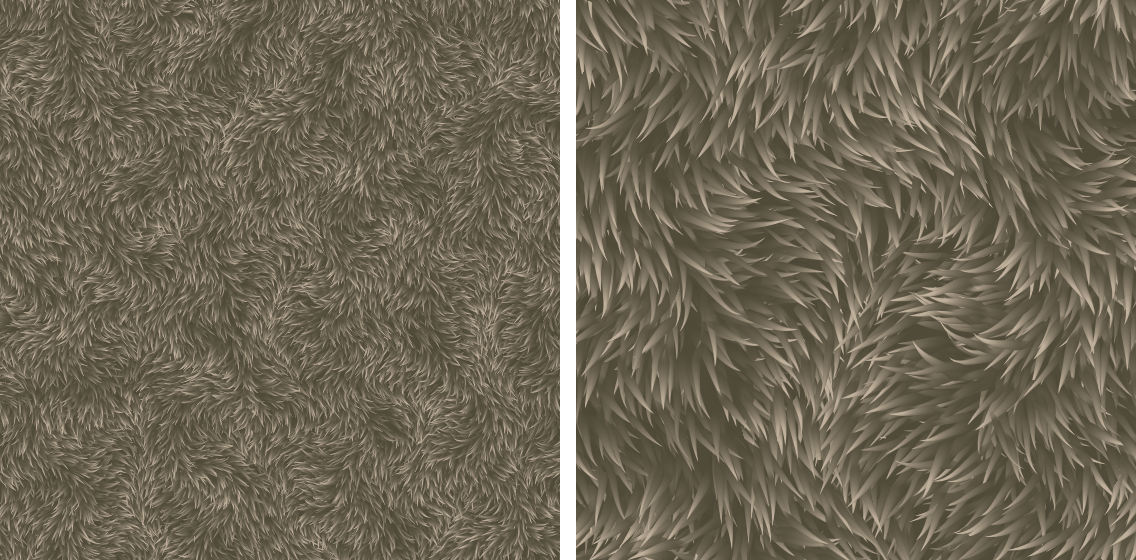
Left, the full canvas; right, a detail of the centre.
A WebGL 2 fragment shader for this texture:

```glsl
#version 300 es
precision highp float;

uniform vec2 u_resolution;
out vec4 outColor;

const int LAYERS = 12;
const float CELLS = 42.0;
const vec3 ROOT_COLOR = vec3(0.28, 0.26, 0.195);
const vec3 TIP_COLOR = vec3(0.75, 0.69, 0.61);

// Four random values per lattice cell and seed
vec4 hash4(vec2 cell, float seed) {
    vec4 v = fract(vec4(cell, seed, cell.x) * vec4(0.1031, 0.1030, 0.0973, 0.1099));
    v += dot(v, v.wzxy + 33.33);
    return fract((v.xxyz + v.yzzw) * v.zywx);
}

float gradientDot(vec2 corner, vec2 offset, float seed) {
    float angle = 6.2832 * hash4(corner, seed).x;
    return dot(vec2(cos(angle), sin(angle)), offset);
}

float gradientNoise(vec2 p, float seed) {
    vec2 i = floor(p);
    vec2 f = p - i;
    vec2 s = f * f * f * (f * (f * 6.0 - 15.0) + 10.0);
    vec2 e = vec2(1.0, 0.0);
    float low = mix(gradientDot(i, f, seed), gradientDot(i + e, f - e, seed), s.x);
    float high = mix(gradientDot(i + e.yx, f - e.yx, seed),
                     gradientDot(i + 1.0, f - 1.0, seed), s.x);
    return mix(low, high, s.y);
}

// Noise value in x, its slope in yz
vec3 noiseWithSlope(vec2 p, float scale, float seed) {
    vec2 e = vec2(0.004, 0.0);
    float here = gradientNoise(p * scale, seed);
    float right = gradientNoise((p + e) * scale, seed);
    float above = gradientNoise((p + e.yx) * scale, seed);
    return vec3(here, vec2(right - here, above - here) / e.x);
}

// Curved, tapered hair: x = position along it, y = signed side, z = coverage
vec3 strand(vec2 q, float len, float halfWidth, float bend, float pixel) {
    float along = clamp(q.x / len + 0.5, 0.0, 1.0);
    float across = q.y - bend * (along * along - 0.3);
    float taper = (1.0 - along) * (1.0 + 0.7 * along);
    float width = halfWidth * taper * smoothstep(-0.15, 0.35, along);
    float cover = clamp((width - abs(across)) / pixel + 0.5, 0.0, 1.0);
    cover *= smoothstep(0.0, 0.28, along) * smoothstep(1.0, 0.95, along);
    return vec3(along, clamp(across / max(width, pixel), -1.0, 1.0), cover);
}

// Paint one layer of hairs over the tone below it
float furLayer(vec2 p, float below, float layer, vec3 comb, float tuft, float pixel) {
    float depth = (layer + 0.5) / float(LAYERS);
    float seed = 3.0 + layer * 13.7;
    vec2 shift = fract(layer * vec2(0.618, 0.755));
    vec2 base = floor(p * CELLS + shift);
    float tone = below;

    for (int k = 0; k < 9; k++) {
        vec2 cell = base + vec2(k % 3 - 1, k / 3 - 1);
        vec4 place = hash4(cell, seed);
        vec2 d = p - (cell + place.xy - shift) / CELLS;
        float len = mix(0.034, 0.047, place.z);

        // Uneven density leaves darker hollows between tufts
        bool sparse = place.w < depth * (0.2 - 0.7 * tuft);
        if (sparse || dot(d, d) > len * len * 0.27) continue;

        // Hair axis follows the combing direction at its center
        vec4 vary = fract(place * 61.7);
        float angle = comb.x - dot(comb.yz, d) + 0.8 * (vary.x - 0.5);
        vec2 dir = vec2(cos(angle), sin(angle));
        vec2 q = vec2(dot(d, dir), dir.x * d.y - dir.y * d.x);
        float halfWidth = mix(0.0027, 0.0041, vary.y);
        vec3 hair = strand(q, len, halfWidth, 0.018 * (vary.z - 0.5), pixel);

        // Dark root, pale tip, one side slightly shaded
        float level = mix(0.5, 1.42, depth) * mix(0.6, 1.2, vary.w);
        level *= 0.97 + 0.55 * tuft;
        float rise = hair.x * hair.x * (1.3 - 0.3 * hair.x);
        float shade = mix(0.02, 0.1, depth) + level * rise;
        shade *= 1.0 - 0.24 * hair.y * hair.y - 0.16 * hair.y;
        tone = mix(tone, min(shade, 1.0), hair.z);
    }
    return tone;
}

void main() {
    vec2 p = gl_FragCoord.xy / u_resolution.y;
    float pixel = 1.0 / u_resolution.y;

    // Combing direction: mostly downward, swept into swirls
    vec3 comb = vec3(-1.5708, 0.0, 0.0) + 3.5 * noiseWithSlope(p, 8.0, 101.0);
    float tuft = gradientNoise(p * 11.0, 202.0);

    float tone = 0.07;
    for (int layer = 0; layer < LAYERS; layer++) {
        tone = furLayer(p, tone, float(layer), comb, tuft, pixel);
    }
    outColor = vec4(mix(ROOT_COLOR, TIP_COLOR, clamp(tone, 0.0, 1.0)), 1.0);
}
```
